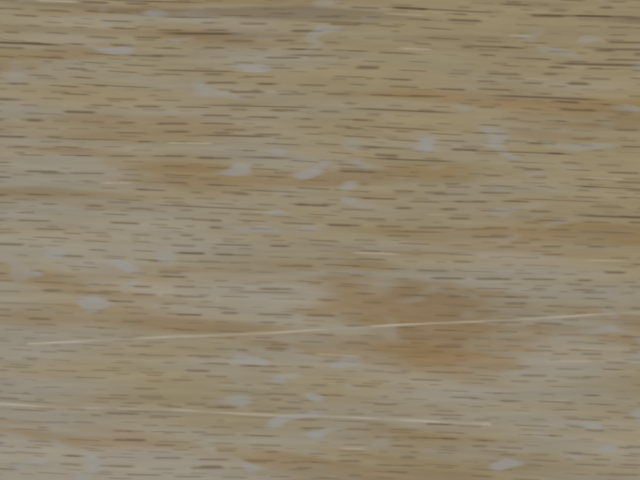
Give the GLSL for this texture, as a Shadertoy shader.

```glsl
#define GOLD vec3(0.580, 0.527, 0.412)
#define GREY vec3(0.582, 0.552, 0.490)
#define AMBER vec3(0.520, 0.405, 0.250)
#define PORE vec3(0.375, 0.315, 0.245)
#define FLECK vec3(0.600, 0.600, 0.610)
#define SCRATCH vec3(0.690, 0.645, 0.570)
#define GRAIN_SLOPE 0.032
#define BAND_SLOPE 0.13
#define PORE_ROWS 56.0
#define PORE_WIDTH 0.0024

vec2 hash2(vec2 p) {
    vec3 q = fract(p.xyx * vec3(0.1031, 0.1030, 0.0973));
    q += dot(q, q.yzx + 33.33);
    return fract((q.xx + q.yz) * q.zy);
}

float corner(vec2 cell, vec2 offset) {
    float angle = 6.2832 * hash2(cell).x;
    return dot(vec2(cos(angle), sin(angle)), offset);
}

float gradientNoise(vec2 p) {
    vec2 i = floor(p), f = fract(p), e = vec2(0.0, 1.0);
    vec2 u = f * f * f * (f * (f * 6.0 - 15.0) + 10.0);
    float low = mix(corner(i, f), corner(i + e.yx, f - e.yx), u.x);
    float high = mix(corner(i + e.xy, f - e.xy), corner(i + e.yy, f - e.yy), u.x);
    return 1.4 * mix(low, high, u.y);
}

// Rows of soft tapered dashes, each with its own length, height and strength
float dashes(vec2 g, float rows, float span, float density, float seed) {
    float y = g.y * rows + seed;
    float row = floor(y);
    float x = g.x / span + 7.0 * hash2(vec2(row, seed)).x;
    vec2 cell = vec2(floor(x), row) + 50.0 + seed * 3.7;
    vec2 shape = hash2(cell), look = hash2(cell + 91.0);
    vec2 d = vec2(fract(x), fract(y)) - 0.5;
    d.y -= 0.4 * (shape.x - 0.5) + 0.12 * d.x * (look.y - 0.5);
    float halfLength = mix(0.22, 0.49, shape.y);
    float taper = 1.0 - smoothstep(halfLength - 0.2, halfLength, abs(d.x));
    float width = PORE_WIDTH * rows * mix(0.75, 1.25, look.y);
    float strength = step(look.x, density) * mix(0.35, 1.0, shape.x * look.y + 0.3 * shape.y);
    return strength * taper * exp(-d.y * d.y / (width * width));
}

// Long thin line that fades in and out
float scratch(vec2 p, vec2 a, vec2 b, float width) {
    vec2 ab = b - a;
    float t = clamp(dot(p - a, ab) / dot(ab, ab), 0.0, 1.0);
    float bow = 0.004 * gradientNoise(vec2(t * 4.0, a.y * 30.0));
    float d = length(p - a - ab * t + vec2(0.0, bow)) / width;
    float wear = smoothstep(-0.5, 0.5, gradientNoise(vec2(t * 11.0, a.y * 70.0)));
    return exp(-d * d) * mix(0.25, 0.85, wear);
}

void mainImage(out vec4 fragColor, in vec2 fragCoord) {
    vec2 p = fragCoord / iResolution.y;

    // Coordinates along the fibres, and along the steeper lower bands
    vec2 g = vec2(p.x, p.y + GRAIN_SLOPE * p.x);
    g.y += 0.006 * gradientNoise(g * vec2(2.0, 5.0));
    float slope = mix(BAND_SLOPE, GRAIN_SLOPE, smoothstep(0.05, 0.65, p.y));
    vec2 b = vec2(p.x, p.y + slope * p.x + 0.012 * gradientNoise(p * vec2(3.0, 4.0)));
    float upper = smoothstep(0.25, 0.75, p.y);

    // Ground: cool grey against warm gold
    float cool = 0.55 * gradientNoise(g * vec2(1.5, 4.0) + 3.0)
               + 0.35 * gradientNoise(g * vec2(3.5, 24.0) + 9.0)
               + 0.30 * (0.75 - p.x) + 0.40 * (0.5 - p.y);
    vec3 color = mix(GOLD, GREY, smoothstep(-0.4, 0.4, cool));

    // Amber growth bands
    float band = gradientNoise(b * vec2(1.4, 13.0) + 5.0)
               + 0.4 * gradientNoise(b * vec2(4.0, 48.0));
    color = mix(color, AMBER, 0.42 * smoothstep(0.05, 0.65, band));

    // Amber stain with a ragged edge
    vec2 stain = (p - vec2(0.87, 0.335)) / vec2(0.25, 0.105);
    stain.y += 0.35 * stain.x;
    float edge = length(stain) + 0.45 * gradientNoise(p * vec2(6.0, 15.0))
               + 0.25 * gradientNoise(g * vec2(12.0, 60.0));
    color = mix(color, AMBER, 0.55 * (1.0 - smoothstep(0.4, 1.15, edge)));

    // Fine fibres and broad soft shading
    float fibre = gradientNoise(g * vec2(5.0, 75.0)) + 0.6 * gradientNoise(g * vec2(16.0, 130.0));
    color *= 1.0 + 0.035 * fibre + 0.05 * gradientNoise(g * vec2(1.8, 9.0) + 20.0);

    // Dark pores: short ones everywhere, long ones mostly above
    float shortPores = dashes(g, PORE_ROWS, 0.095, 0.8, 1.3);
    float finePores = dashes(g, PORE_ROWS * 1.25, 0.065, 0.55, 4.6);
    float longPores = dashes(g, PORE_ROWS * 0.5, 0.30, 0.38, 8.2);
    float pores = shortPores * mix(0.42, 0.6, upper) + 0.32 * finePores
                + longPores * mix(0.15, 0.85, upper);
    color = mix(color, PORE, min(pores, 0.85));

    // Dark weathered streaks at the top edge
    float streak = smoothstep(-0.1, 0.5, gradientNoise(g * vec2(2.5, 42.0) + 31.0));
    color = mix(color, PORE, 0.4 * streak * smoothstep(0.88, 1.0, p.y));

    // Pale bluish flecks in loose clusters
    float fleck = smoothstep(0.2, 0.6, gradientNoise(g * vec2(13.0, 36.0) + 14.0));
    fleck *= smoothstep(-0.1, 0.4, gradientNoise(g * vec2(2.5, 5.0) + 40.0));
    color = mix(color, FLECK, 0.6 * fleck);

    // Scratches: two long ones and a few scattered nicks
    float scratches = scratch(p, vec2(0.06, 0.286), vec2(1.36, 0.348), 0.0030)
                    + scratch(p, vec2(-0.02, 0.159), vec2(1.02, 0.118), 0.0032)
                    + 0.7 * dashes(g, 24.0, 0.12, 0.07, 12.5);
    color = mix(color, SCRATCH, min(scratches, 0.85));

    fragColor = vec4(color, 1.0);
}
```
